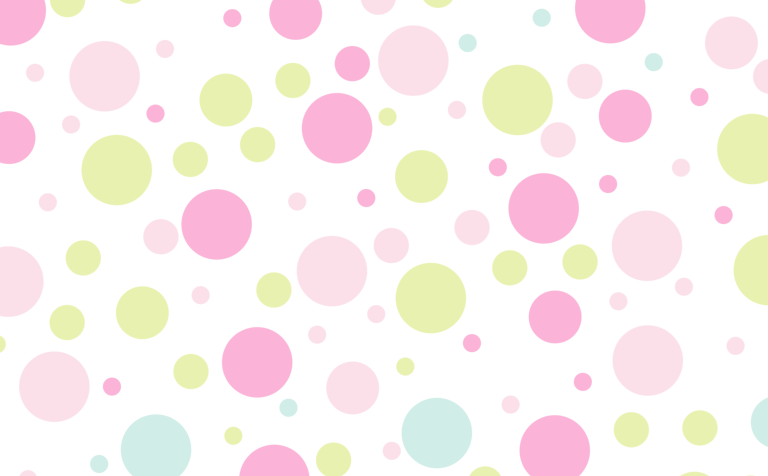
Give the GLSL for this pattern, as a Shadertoy shader.

```glsl
// Pastel confetti: flat round dots in four sizes, scattered on white without touching.
// Large dots sit on a jittered, tilted triangular lattice; each lattice triangle
// holds one smaller dot near its centroid, sized to fit the free space.

const float SPACING = 0.24;   // lattice step, in canvas heights

float hash(vec2 p) {
    return fract(sin(dot(p, vec2(127.1, 311.7))) * 43758.5453);
}

vec3 palette(float rank) {
    vec3 lime = vec3(0.915, 0.947, 0.69);
    vec3 blush = vec3(0.984, 0.88, 0.918);
    vec3 pink = vec3(0.984, 0.706, 0.843);
    vec3 aqua = vec3(0.815, 0.93, 0.905);
    return rank < 0.34 ? lime : rank < 0.60 ? blush : rank < 0.90 ? pink : aqua;
}

// Jittered lattice point; the jitter is small enough to keep large dots apart
vec2 largeCenter(vec2 id) {
    vec2 jitter = vec2(hash(id), hash(id + 57.3)) - 0.5;
    return SPACING * vec2(id.x + 0.5 * id.y, id.y) + 0.084 * jitter;
}

// Evenly spread choice between the two large sizes
float largeRadius(vec2 id) {
    return fract(dot(id, vec2(0.414, 0.732))) < 0.67 ? 0.074 : 0.0555;
}

// Soft-edged disc painted over the colour so far
void paintDot(inout vec3 color, vec2 p, vec2 center, float radius, vec3 tint) {
    float edge = 0.8 / iResolution.y;
    float mask = 1.0 - smoothstep(-edge, edge, length(p - center) - radius);
    color = mix(color, tint, mask);
}

// One small or medium dot inside the triangle with corners a, b, c
void paintGapDot(inout vec3 color, vec2 p, vec2 a, vec2 b, vec2 c, vec2 seed) {
    vec2 ca = largeCenter(a), cb = largeCenter(b), cc = largeCenter(c);
    vec2 center = (ca + cb + cc) / 3.0;
    float room = min(distance(center, ca) - largeRadius(a),
                 min(distance(center, cb) - largeRadius(b),
                     distance(center, cc) - largeRadius(c)));

    bool medium = room > 0.046 && hash(seed + 11.9) < 0.48;
    float radius = medium ? 0.037 : 0.019;

    // Drift off the centroid within the spare room
    float angle = 6.2832 * hash(seed + 23.7);
    float drift = clamp(room - radius - 0.008, 0.0, 0.014);
    center += drift * vec2(cos(angle), sin(angle));

    // Medium dots lean to lime and blush, small ones to pink and aqua
    float rank = hash(seed + 41.3);
    rank = medium ? 0.68 * rank : 0.2 + 0.8 * rank;
    paintDot(color, p, center, radius, palette(rank));
}

void mainImage(out vec4 fragColor, in vec2 fragCoord) {
    // Tilt the lattice so that no rows line up with the canvas
    float tilt = 0.33;
    vec2 p = mat2(cos(tilt), sin(tilt), -sin(tilt), cos(tilt)) * fragCoord / iResolution.y;
    p += vec2(2.0, 1.5);

    vec2 q = p / SPACING;
    vec2 cell = floor(vec2(q.x - 0.5 * q.y, q.y));
    vec3 color = vec3(1.0);

    for (int j = -1; j <= 1; j++) {
        for (int i = -1; i <= 1; i++) {
            vec2 id = cell + vec2(i, j);
            vec2 right = id + vec2(1, 0), up = id + vec2(0, 1);

            float rank = fract(dot(id, vec2(0.618, 0.755)));
            paintDot(color, p, largeCenter(id), largeRadius(id), palette(rank));

            // The two triangles of this lattice cell
            paintGapDot(color, p, id, right, up, id + 0.25);
            paintGapDot(color, p, id + 1.0, right, up, id + 0.75);
        }
    }
    fragColor = vec4(color, 1.0);
}
```
